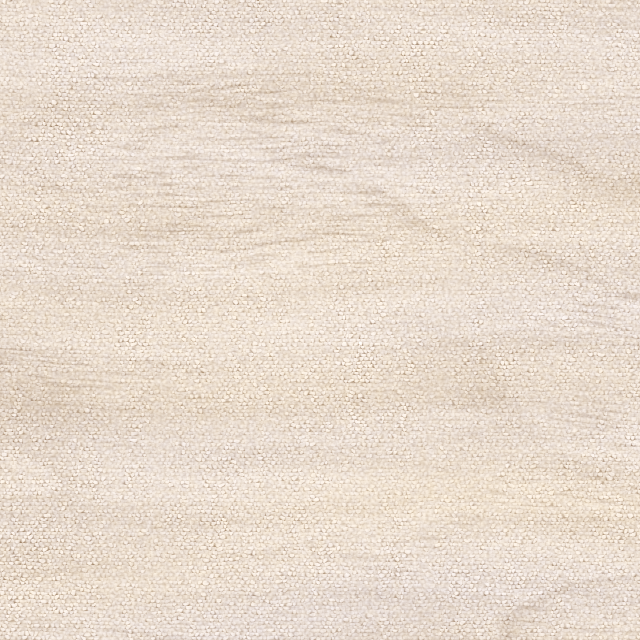
This texture is drawn by a Shadertoy shader. Its source:

```glsl
// Pale bleached wood with a woven linen relief pressed into its surface.
// Stretched gradient noise makes the bands, veins and fibres of the wood;
// staggered rows of round-bottomed knots make the weave.

const vec3  BASE_COLOR   = vec3(0.913, 0.861, 0.809);
const vec3  TONE_SLOPE   = vec3(0.83, 1.0, 1.16);    // darker means warmer
const vec3  TINT_SHIFT   = vec3(0.012, 0.0, -0.040); // warm to grey drift
const vec2  WEAVE_COUNT  = vec2(124.0, 172.0);
const float CREASE_DEPTH = 0.165;
const float SIDE_DEPTH   = 0.6;                      // relative to the crease
const float BAND_DEPTH   = 0.050;
const float VEIN_DEPTH   = 0.095;
const float FIBRE_DEPTH  = 0.14;
const float GRAIN_DEPTH  = 0.115;
const float LIGHT_SQUASH = 2.2;                      // holds back the highlights
const int   SAMPLES      = 2;                        // per axis

// Integer hash of a lattice point, two values in 0..1
vec2 hash2(vec2 p) {
    uvec2 q = uvec2(ivec2(floor(p))) * uvec2(1597u, 3813u);
    uint n = (q.x ^ (q.y * 747u)) * 277803u + q.y;
    n = (n ^ (n >> 15u)) * 739391u;
    n = (n ^ (n >> 13u)) * 668265u;
    n ^= n >> 16u;
    return vec2(n & 65535u, n >> 16u) / 65535.0;
}

float cornerSlope(vec2 cell, vec2 offset) {
    float angle = 6.28319 * hash2(cell).x;
    return dot(vec2(cos(angle), sin(angle)), offset);
}

// Gradient noise, about -0.7..0.7
float noise(vec2 p) {
    vec2 i = floor(p), f = p - i;
    vec2 u = f * f * f * (f * (f * 6.0 - 15.0) + 10.0);
    vec2 e = vec2(1.0, 0.0);
    return mix(mix(cornerSlope(i, f), cornerSlope(i + e, f - e), u.x),
               mix(cornerSlope(i + e.yx, f - e.yx),
                   cornerSlope(i + e.xx, f - e.xx), u.x), u.y);
}

// Noise stretched along x; the shear keeps its lattice from lining up
float streaks(vec2 p, vec2 count, float seed) {
    return noise(vec2(p.x * count.x + 0.37 * p.y * count.y, p.y * count.y) + seed);
}

// Each knot has a rounded lower edge in shade and gaps at its sides
float weaveTone(vec2 p) {
    vec2 w = p * WEAVE_COUNT;
    w += 0.6 * vec2(noise(p * 21.0 + 7.0), noise(p * 23.0 + 31.0));
    w += vec2(0.65, 0.5) * vec2(noise(p * 85.0), noise(p * 95.0 + 51.0));
    w.x += 0.5 * mod(floor(w.y), 2.0);
    vec2 q = fract(w) - 0.5;
    vec2 random = hash2(floor(w) + 400.0);
    q.x += 0.16 * (random.y - 0.5);
    float bowl = q.y - 1.6 * q.x * q.x + 0.25;
    float crease = smoothstep(0.0, 0.35, -bowl);
    float side = SIDE_DEPTH * smoothstep(0.25, 0.5, abs(q.x)) * (1.0 - crease);
    float depth = mix(0.4, 1.8, random.x * random.x);
    return CREASE_DEPTH * depth * (0.32 - crease - side)
         + 0.03 * (random.y - 0.5);
}

// Pressed threads show up more strongly in upright and level stripes
float weaveStrength(vec2 p) {
    float upright = noise(p * vec2(26.0, 3.0) + 13.0);
    float level = noise(p * vec2(4.0, 34.0) + 67.0);
    float patches = noise(p * 5.0 + 91.0);
    return clamp(0.95 + 0.6 * upright + 0.4 * level + 0.5 * patches, 0.35, 1.5);
}

// Thin broken dark lines along the grain, gathered in zones
float fibreTone(vec2 g, float zone) {
    float lines = streaks(g, vec2(12.0, 190.0), 5.0);
    float hairs = streaks(g, vec2(26.0, 240.0), 120.0);
    float dark = smoothstep(0.1, 0.45, lines) + 0.6 * smoothstep(0.12, 0.45, hairs);
    float pale = smoothstep(0.1, 0.5, -lines);
    return FIBRE_DEPTH * zone * (0.4 * pale - 0.65 * dark + 0.1);
}

// Long soft brown lines, sharp on one side
float veinTone(vec2 p) {
    float phase = p.y * 5.0 + 2.1 * noise(p * vec2(1.3, 2.6) + 3.0)
                + 0.18 * noise(p * vec2(5.0, 14.0) + 45.0);
    float v = fract(phase);
    float line = pow(v, 10.0) * (1.0 - smoothstep(0.95, 1.0, v));
    return -VEIN_DEPTH * line * smoothstep(-0.25, 0.3, noise(p * vec2(1.8, 4.0) + 77.0));
}

float bandTone(vec2 g) {
    return BAND_DEPTH * (0.8 * noise(g * vec2(0.9, 6.0) + 20.0)
                       + 0.8 * streaks(g, vec2(1.6, 17.0), 38.0)
                       + 0.6 * streaks(g, vec2(3.5, 48.0), 59.0));
}

vec3 surface(vec2 p) {
    // Grain coordinates bend gently away from the horizontal
    vec2 g = p;
    g.y += 0.045 * noise(p * vec2(1.8, 2.4) + 9.0);
    g.y += 0.004 * noise(p * vec2(11.0, 16.0) + 83.0);

    float zone = smoothstep(-0.1, 0.45, noise(g * vec2(1.3, 8.0) + 150.0));
    float tone = bandTone(g) + veinTone(p);
    tone += fibreTone(g, mix(0.2, 0.95, zone));
    tone += weaveTone(p) * weaveStrength(p) * mix(1.1, 0.75, zone);
    tone += GRAIN_DEPTH * noise(p * vec2(200.0, 225.0) + 210.0);
    float light = clamp(tone, 0.0, 0.19);
    tone -= LIGHT_SQUASH * light * light;

    float warmth = noise(g * vec2(1.2, 7.0) + 260.0)
                 + 0.7 * noise(p * vec2(75.0, 110.0) + 300.0);
    return BASE_COLOR + tone * TONE_SLOPE + warmth * TINT_SHIFT;
}

void mainImage(out vec4 fragColor, in vec2 fragCoord) {
    vec3 sum = vec3(0.0);
    for (int y = 0; y < SAMPLES; y++)
        for (int x = 0; x < SAMPLES; x++) {
            vec2 shift = (vec2(x, y) + 0.5) / float(SAMPLES) - 0.5;
            sum += surface((fragCoord + shift) / iResolution.y);
        }
    vec3 color = sum / float(SAMPLES * SAMPLES);
    fragColor = vec4(clamp(color, 0.0, 1.0), 1.0);
}
```
